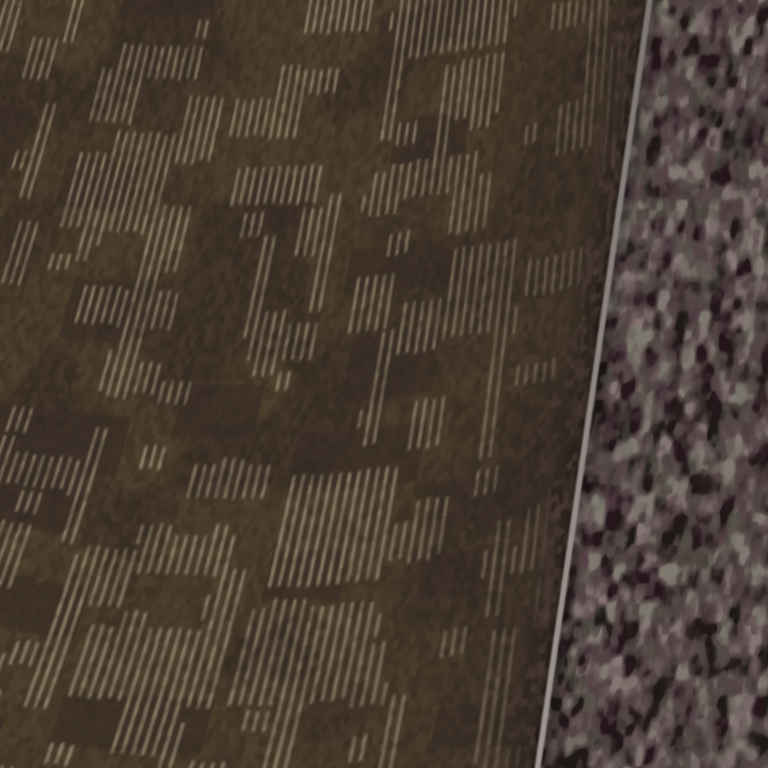
A Shadertoy shader for this texture:

```glsl
// Brown carpet with slanted pinstripe blocks, a thin metal strip and a speckled carpet at the right.

const float STRIPES = 87.0;          // stripes across the canvas
const float STRIPE_HALF = 0.20;      // half width, in stripe spacings
const float STRIPE_SOFT = 0.20;
const float BLOCK_SOFT = 0.004;      // softness of block ends
const float STRIP_BOTTOM = 0.700;    // x of the metal strip at y = 0
const float STRIP_LEAN = 0.146;      // its shift over the full height
const float STRIP_HALF = 0.0045;
const vec2 SPECKLE_SCALE = vec2(68.0, 42.0);

const vec3 BROWN = vec3(0.276, 0.226, 0.160);
const vec3 SHADE = vec3(0.212, 0.168, 0.145);
const vec3 THREAD = vec3(0.500, 0.455, 0.370);
const vec3 METAL = vec3(0.610, 0.580, 0.560);
const vec3 FLECK_DARK = vec3(0.125, 0.095, 0.090);
const vec3 FLECK_MID = vec3(0.310, 0.270, 0.258);
const vec3 FLECK_LIGHT = vec3(0.530, 0.500, 0.465);
const vec3 FLECK_TINT = vec3(0.018, -0.010, 0.012);

// Block kinds: cell width (stripes), cell height, block width (stripes), block height
const int KINDS = 5;
const vec4 BLOCKS[KINDS] = vec4[KINDS](
    vec4(30.0, 0.28, 13.0, 0.120),
    vec4(11.0, 0.21, 3.0, 0.150),
    vec4(19.0, 0.15, 10.0, 0.046),
    vec4(11.0, 0.16, 5.0, 0.070),
    vec4(9.0, 0.10, 4.0, 0.028));
const vec4 DARK_BLOCK = vec4(17.0, 0.14, 12.0, 0.070);
const float BLOCK_CHANCE = 0.62;
const float DARK_CHANCE = 0.60;

vec3 hash3(vec2 p) {
    vec3 q = vec3(dot(p, vec2(127.1, 311.7)), dot(p, vec2(269.5, 183.3)), dot(p, vec2(419.2, 371.9)));
    return fract(sin(q) * 43758.55);
}

// Soft cellular noise: two random values blended between neighbouring cells
vec2 softCells(vec2 p) {
    vec2 cell = floor(p), sum = vec2(0.0);
    float total = 0.0;
    for (int j = -1; j <= 1; j++)
    for (int i = -1; i <= 1; i++) {
        vec2 c = cell + vec2(i, j);
        vec2 d = c + 0.15 + 0.7 * hash3(c).xy - p;
        float w = exp(-5.5 * dot(d, d));
        sum += w * hash3(c + 57.0).xy;
        total += w;
    }
    return sum / max(total, 1e-5);
}

// Coverage by one randomly placed block per cell, snapped to whole stripes
float blockMask(float stripe, float v, vec4 kind, float seed, float chance) {
    float column = floor(stripe / kind.x);
    float row = v / kind.y + hash3(vec2(column, seed)).x;
    vec3 h = hash3(vec2(column + 13.0 * seed, floor(row) + 7.0));
    vec3 g = hash3(h.xy * 91.0 + seed);
    float width = max(2.0, floor(kind.z * mix(0.65, 1.35, g.x)));
    float height = kind.w * mix(0.75, 1.25, g.y);
    float start = floor(h.x * max(kind.x - width + 1.0, 1.0));
    float across = stripe - column * kind.x - start;
    float inX = step(0.0, across) * step(across, width - 1.0);
    float bottom = h.y * (kind.y - height);
    float up = fract(row) * kind.y - bottom;
    float inY = smoothstep(-BLOCK_SOFT, BLOCK_SOFT, up)
              * smoothstep(-BLOCK_SOFT, BLOCK_SOFT, height - up);
    return inX * inY * step(h.z, chance);
}

vec3 stripedCarpet(vec2 p, float toStrip) {
    // Perspective: stripes lean more at the left, rows bend upward at the right
    float u = p.x - (p.y - 0.5) * (0.33 - 0.32 * p.x);
    float v = p.y - 0.27 * (p.x - 0.3) * (p.x - 0.3);
    float stripe = floor(u * STRIPES);
    v += 0.004 * (hash3(vec2(stripe, 3.0)).x - 0.5);

    float blocks = 0.0;
    for (int i = 0; i < KINDS; i++)
        blocks = max(blocks, blockMask(stripe, v, BLOCKS[i], float(i) + 2.0, BLOCK_CHANCE));
    float dark = blockMask(stripe, v, DARK_BLOCK, 11.0, DARK_CHANCE);

    // Pile grain and broad wear
    float grain = softCells(vec2(u * 150.0, v * 95.0)).x - 0.5;
    float wear = softCells(vec2(u, v) * 11.0 + 5.0).x;
    vec3 col = mix(BROWN, SHADE, clamp(0.9 - 1.5 * wear, 0.0, 0.6));
    col *= 1.0 + 0.24 * grain;
    col = mix(col, SHADE, 0.6 * dark);

    // Threads
    float offCentre = abs(fract(u * STRIPES) - 0.5);
    float thread = 1.0 - smoothstep(STRIPE_HALF - STRIPE_SOFT, STRIPE_HALF + STRIPE_SOFT, offCentre);
    float fade = 0.66 + 0.30 * wear + 0.40 * grain;
    col = mix(col, THREAD, thread * blocks * fade);

    // Shadow beside the strip
    float nearStrip = smoothstep(-0.34, 0.0, toStrip);
    col = mix(col, SHADE * (0.98 + 0.3 * grain), 0.45 * nearStrip);
    float edge = smoothstep(-0.055, -0.022, toStrip + 0.04 * grain);
    return mix(col, SHADE * (0.95 + 0.7 * grain), 0.8 * edge);
}

vec3 speckledCarpet(vec2 p) {
    vec2 q = vec2(p.x - 0.12 * p.y, p.y) * SPECKLE_SCALE;
    vec2 coarse = softCells(q);
    float fine = softCells(q * 1.8 + 31.0).x;
    float tone = 0.5 + 1.35 * (0.65 * coarse.x + 0.35 * fine - 0.5);
    vec3 col = mix(FLECK_DARK, FLECK_MID, smoothstep(0.05, 0.50, tone));
    col = mix(col, FLECK_LIGHT, 0.85 * smoothstep(0.48, 1.0, tone));
    return col + FLECK_TINT * (2.0 * coarse.y - 0.6);
}

void mainImage(out vec4 fragColor, in vec2 fragCoord) {
    vec2 p = fragCoord / iResolution.xy;
    float toStrip = p.x - STRIP_BOTTOM - STRIP_LEAN * p.y;
    vec3 col = mix(stripedCarpet(p, toStrip), speckledCarpet(p), smoothstep(-0.002, 0.002, toStrip));

    // Metal strip with a dark seam around it
    col *= 1.0 - 0.25 * (1.0 - smoothstep(0.004, 0.018, abs(toStrip - 0.004)));
    float metal = 1.0 - smoothstep(STRIP_HALF * 0.3, STRIP_HALF * 1.4, abs(toStrip));
    col = mix(col, METAL * mix(1.02, 0.80, p.y), metal);
    fragColor = vec4(col, 1.0);
}
```
